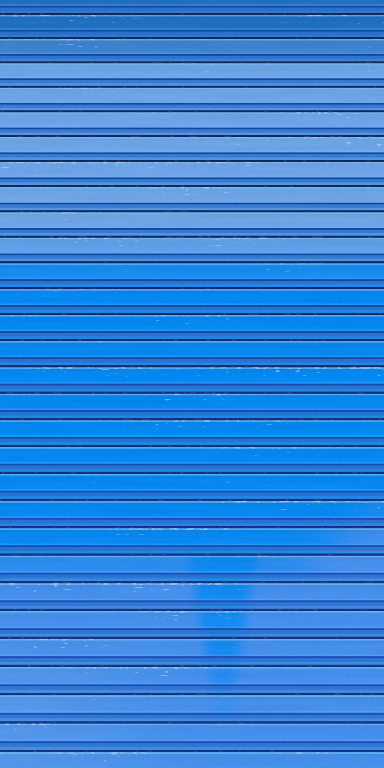
This texture is drawn by a WebGL 2 fragment shader. Its source:

```glsl
#version 300 es
precision highp float;
// Blue roller shutter: horizontal ribbed slats with sky reflections and light chipping.
uniform vec2 u_resolution;
out vec4 fragColor;

// Slat layout, as fractions of the canvas height measured from the top
const float FIRST_SEAM = 0.0182;
const float SLAT_PITCH = 0.03125;
const float PITCH_GROWTH = 0.000108;

// Profile of one slat, as fractions of its height below the seam
const float SEAM_HALF = 0.04;
const float HIGHLIGHT_END = 0.10;
const float FACE_END = 0.60;
const float LIP_END = 0.66;
const float GROOVE_END = 0.73;
const float RAIL_END = 0.86;

// Paint colours
const vec3 SHADED = vec3(0.13, 0.43, 0.75);
const vec3 PALE = vec3(0.43, 0.64, 0.90);
const vec3 VIVID = vec3(0.02, 0.53, 0.94);
const vec3 SOFT = vec3(0.27, 0.56, 0.92);
const vec3 RAIL = vec3(0.16, 0.44, 0.79);
const vec3 GROOVE = vec3(0.06, 0.28, 0.63);
const vec3 SEAM = vec3(0.06, 0.16, 0.36);
const vec3 GLINT = vec3(0.46, 0.74, 0.97);
const vec3 CHIP = vec3(0.72, 0.84, 0.95);
const vec3 DUST = vec3(0.36, 0.40, 0.52);

const float CHIP_AMOUNT = 0.6;
const float GRAIN = 0.022;

vec2 hashGradient(vec2 cell) {
  vec3 p = fract(cell.xyx * vec3(0.1031, 0.1030, 0.0973));
  p += dot(p, p.yzx + 33.33);
  float angle = 6.2832 * fract((p.x + p.y) * p.z);
  return vec2(cos(angle), sin(angle));
}

float gradientNoise(vec2 p) {
  vec2 i = floor(p), f = fract(p);
  vec2 w = f * f * f * (f * (f * 6.0 - 15.0) + 10.0);
  vec2 e = vec2(0.0, 1.0);
  float a = dot(hashGradient(i), f);
  float b = dot(hashGradient(i + e.yx), f - e.yx);
  float c = dot(hashGradient(i + e.xy), f - e.xy);
  float d = dot(hashGradient(i + e.yy), f - e.yy);
  return mix(mix(a, b, w.x), mix(c, d, w.x), w.y);
}

float band(float v, float from, float to, float soft) {
  return smoothstep(from - soft, from + soft, v) - smoothstep(to - soft, to + soft, v);
}

// Reflected light on the slats, changing down the shutter
vec3 slatTone(float slat, float x) {
  vec3 tone = mix(SHADED, PALE, smoothstep(0.3, 2.0, slat));
  tone = mix(tone, VIVID, smoothstep(8.5, 10.5, slat));
  float sideGlow = 1.5 * smoothstep(0.72, 1.0, x);
  float softness = smoothstep(19.7, 22.0, slat + sideGlow);
  // Narrowing reflection that keeps the vivid blue
  float halfWidth = max(0.085 - 0.013 * (slat - 21.0), 0.025);
  float patchMask = band(x, 0.58 - halfWidth, 0.58 + halfWidth, 0.025);
  softness *= 1.0 - 0.75 * patchMask * (1.0 - smoothstep(23.5, 27.0, slat));
  tone = mix(tone, SOFT, softness);
  float leftHaze = smoothstep(22.0, 26.0, slat) * (1.0 - smoothstep(0.0, 0.6, x));
  return mix(tone, PALE, 0.35 * leftHaze);
}

void main() {
  vec2 uv = gl_FragCoord.xy / u_resolution;
  float depth = 1.0 - uv.y - FIRST_SEAM;

  // Slat coordinate, with the pitch widening toward the bottom
  float n = (sqrt(SLAT_PITCH * SLAT_PITCH + 4.0 * PITCH_GROWTH * depth) - SLAT_PITCH)
          / (2.0 * PITCH_GROWTH);
  float soft = 0.5 * fwidth(n);
  float slat = floor(n + 0.06);
  float v = n - slat;

  // Broad faces with a faint vertical gradient and soft streaks
  vec3 tone = slatTone(slat, uv.x);
  float streak = gradientNoise(vec2(uv.x * 4.0, n * 5.0));
  vec3 face = tone * (0.97 + 0.08 * v) + GRAIN * streak;
  float lower = smoothstep(8.0, 22.0, n);

  // Ribs from the bottom rail up to the seam
  vec3 col = mix(RAIL, tone, 0.5) + 0.04;
  col = mix(col, mix(RAIL, tone, 0.2), band(v, GROOVE_END, RAIL_END, soft));
  col = mix(col, face, band(v, HIGHLIGHT_END, FACE_END, soft));
  col = mix(col, mix(face, GLINT, 0.25), band(v, FACE_END, LIP_END, soft));
  vec3 groove = mix(GROOVE, vec3(0.10, 0.31, 0.72), lower);
  col = mix(col, groove, band(v, LIP_END, GROOVE_END, soft));
  float highlight = band(v, SEAM_HALF, HIGHLIGHT_END, soft);
  col = mix(col, mix(tone, GLINT, 0.65), highlight);
  vec3 seam = mix(SEAM, vec3(0.08, 0.20, 0.49), lower);
  col = mix(col, seam, band(v, -SEAM_HALF, SEAM_HALF, soft));

  // Broken chips along the upper edge and sparse scratches on the faces
  float worn = smoothstep(0.0, 0.35, gradientNoise(vec2(uv.x * 3.0, slat * 1.37 + 0.4)));
  float flecks = smoothstep(0.05, 0.3, gradientNoise(vec2(uv.x * 75.0, n * 9.0)));
  col = mix(col, CHIP, CHIP_AMOUNT * worn * flecks * highlight);
  float scratch = smoothstep(0.38, 0.52, gradientNoise(vec2(uv.x * 38.0, n * 13.0 + 7.0)));
  col = mix(col, CHIP, CHIP_AMOUNT * worn * scratch * band(v, HIGHLIGHT_END, 0.4, soft));

  // Dust caught in the seams
  float dust = smoothstep(0.15, 0.45, gradientNoise(vec2(uv.x * 60.0, slat * 2.71)));
  col = mix(col, DUST, 0.4 * dust * band(v, -0.02, SEAM_HALF, soft));
  col += 0.5 * GRAIN * gradientNoise(uv * vec2(110.0, 220.0));

  fragColor = vec4(clamp(col, 0.0, 1.0), 1.0);
}
```
